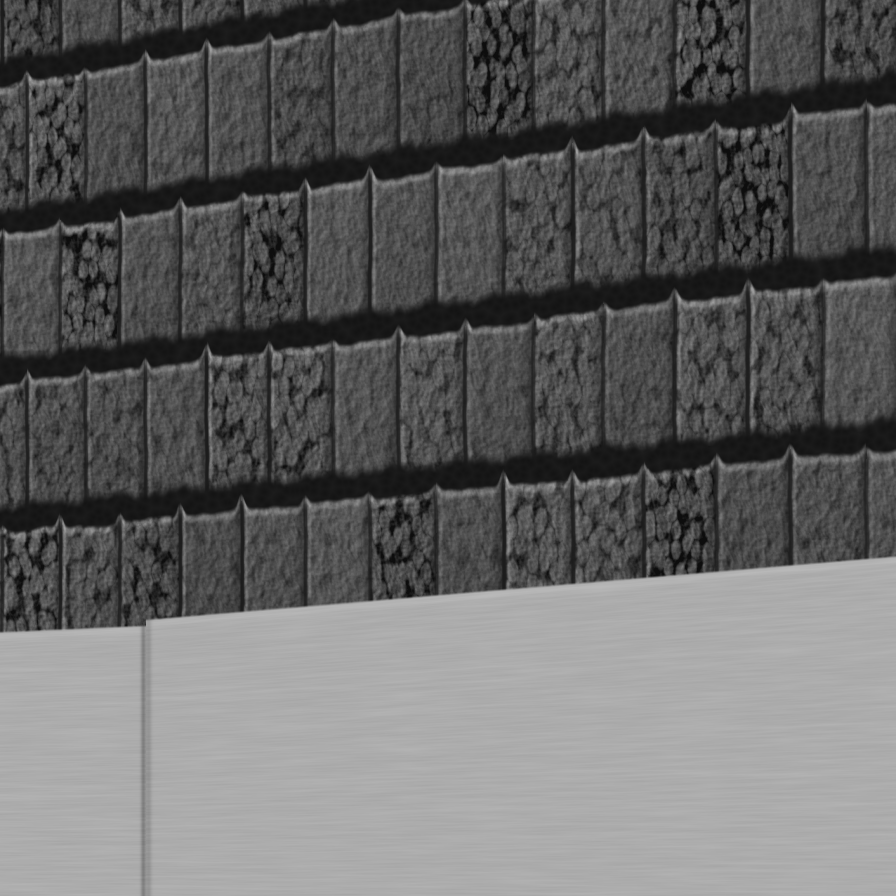
Reproduce this texture procedurally as a Shadertoy shader.

```glsl
// Rough upright bricks in a running bond above a pale, finely brushed stone slab.
// A projective row/column grid places the bricks; embossed cellular noise carves
// their faces, and layered sines roughen their outlines.

const float SLAB_JOINT = 0.163;

float hash(vec2 p) {
    vec3 q = fract(vec3(p.xyx) * 0.1031);
    q += dot(q, q.yzx + 33.33);
    return fract((q.x + q.y) * q.z);
}

// Distance to the nearest scattered cell centre
float cellular(vec2 p) {
    vec2 base = floor(p);
    float nearest = 4.0;
    for (int y = -1; y <= 1; y++) {
        for (int x = -1; x <= 1; x++) {
            vec2 id = base + vec2(x, y);
            vec2 centre = id + vec2(hash(id), hash(id + 71.7));
            nearest = min(nearest, distance(p, centre));
        }
    }
    return nearest;
}

float waves(float x, float seed) {
    return 0.5 * sin(x * 61.0 + seed * 2.7)
         + 0.3 * sin(x * 143.0 + seed * 5.1)
         + 0.2 * sin(x * 317.0 + seed * 1.3);
}

// Vertically stretched relief of a brick face
float relief(vec2 p) {
    p.x += 0.003 * waves(p.y * 0.7, p.x * 9.0);
    return 0.55 * cellular(p * vec2(75.0, 42.0))
         + 0.35 * cellular(p * vec2(150.0, 95.0) + 17.0)
         + 0.2 * cellular(p * vec2(270.0, 210.0) + 43.0);
}

// Row and column coordinates of the receding wall
vec2 wallGrid(vec2 p) {
    float column = 15.61 * p.x / (1.0 + 0.163 * p.x);
    float row = (p.y - 0.405 - 0.0938 * p.x) / (0.166 + 0.0273 * p.x);
    return vec2(column, row - 0.12);
}

float brickWall(vec2 p) {
    vec2 grid = wallGrid(p);
    float row = floor(grid.y);
    float height = fract(grid.y);
    float shift = mod(row, 2.0) < 0.5 ? 0.47 : 0.04;
    float column = grid.x - shift + 0.012 * waves(p.y * 0.6, row);
    vec2 id = vec2(floor(column), row);
    float across = fract(column);
    float joint = min(across, 1.0 - across);
    float jointId = hash(vec2(floor(column + 0.5), row + 9.0));

    // Ragged outline, with mortar peaks above the upright joints
    float peak = (0.03 + 0.06 * jointId) * exp(-pow(joint / 0.07, 2.0));
    float top = 0.875 + 0.014 * waves(p.x, row) + 0.025 * (hash(id + 5.0) - 0.5) + peak;
    float bottom = 0.045 + 0.03 * waves(p.x * 1.3, row + 4.0);
    float body = smoothstep(bottom - 0.03, bottom + 0.055, height)
               * (1.0 - smoothstep(top - 0.012, top + 0.018, height));

    // Face relief lit from the upper left
    float rough = pow(hash(id + 23.0), 2.0);
    float slope = relief(p) - relief(p + vec2(-0.0028, 0.0022));
    float face = 0.315 + 0.05 * (hash(id + 41.0) - 0.5);
    face += slope * mix(0.24, 0.42, rough);
    face += 0.03 * (hash(floor(p * 380.0)) - 0.5);
    face += 0.035 * (height - 0.5);

    // Deep broken pits, strongest toward the middle of rough bricks
    float pit = cellular(p * vec2(92.0, 48.0) + vec2(0.0, 31.0));
    float middle = smoothstep(0.05, 0.3, joint) * smoothstep(0.05, 0.25, height);
    pit = smoothstep(0.48, 0.78, pit + 0.14 * rough * middle);
    face -= pit * mix(0.05, 0.25, rough);

    // Worn rims and dark upright joints
    float topRim = exp(-pow((height - top + 0.025) / 0.022, 2.0));
    float leftRim = exp(-pow((across - 0.065) / 0.026, 2.0));
    face += 0.15 * topRim + 0.13 * leftRim * (0.4 + 0.6 * jointId);
    face *= 1.0 - 0.25 * smoothstep(0.82, 0.97, across);
    float groove = 1.0 - smoothstep(0.012, 0.045, joint);
    groove *= 1.0 - 0.6 * smoothstep(top - 0.1, top - 0.02, height);
    face = mix(face, 0.11, groove * (0.65 + 0.35 * jointId));

    float mortarShadow = 0.075 + 0.035 * cellular(p * 95.0);
    return mix(mortarShadow, clamp(face, 0.05, 0.62), body);
}

float slabEdge(float x) {
    return 0.2943 + 0.0846 * x - 0.04 * x * (1.0 - step(SLAB_JOINT, x));
}

float stoneSlab(vec2 p, float edge) {
    // Brushed streaks follow the slope of the upper edge
    vec2 grain = vec2(p.x, p.y / edge);
    float shade = 0.678 + 0.03 * (cellular(grain * vec2(9.0, 88.0)) - 0.5);
    shade += 0.02 * (cellular(grain * vec2(24.0, 160.0) + 13.0) - 0.5);
    shade += 0.005 * waves(grain.y * 0.9 + 0.01 * sin(p.x * 8.0), 2.0);
    shade += 0.035 * exp(-pow((edge - p.y - 0.005) / 0.004, 2.0));

    // Upright seam with a shaded side and a softer bevel
    float seam = p.x - SLAB_JOINT;
    shade -= 0.17 * exp(-pow((seam + 0.003) / 0.0028, 2.0));
    shade -= 0.09 * exp(-pow((seam - 0.003) / 0.0032, 2.0));
    return shade;
}

void mainImage(out vec4 fragColor, in vec2 fragCoord) {
    vec2 p = fragCoord / iResolution.xy;
    float edge = slabEdge(p.x);
    float slabMask = 1.0 - smoothstep(edge - 0.0018, edge + 0.0018, p.y);
    float tone = mix(brickWall(p), stoneSlab(p, edge), slabMask);
    fragColor = vec4(vec3(tone), 1.0);
}
```
